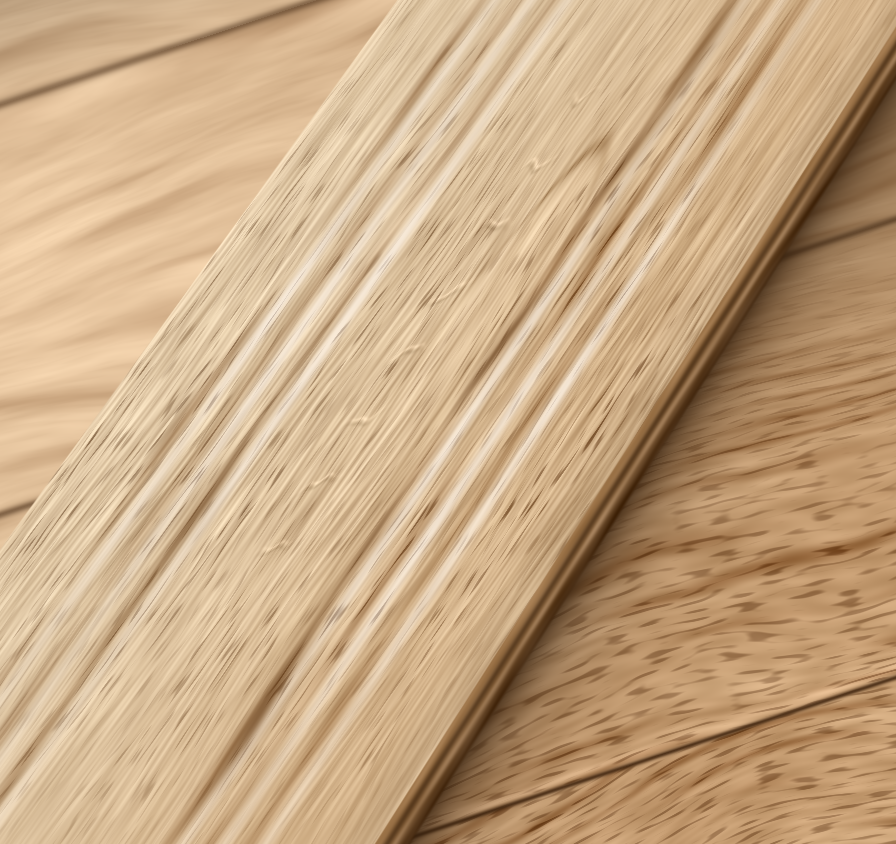
Give the GLSL for this texture, as a Shadertoy shader.

```glsl
// A grooved pale oak board lying diagonally over a blurred oak floor.
// Board lines follow a perspective coordinate u between its two long edges;
// grain, pores and rings come from stretched and warped gradient noise.

vec2 hashGradient(vec2 cell) {
    vec3 h = fract(cell.xyx * vec3(0.1031, 0.103, 0.0973));
    h += dot(h, h.yzx + 33.33);
    float angle = 6.2832 * fract((h.x + h.y) * h.z);
    return vec2(cos(angle), sin(angle));
}

float noise(vec2 p) {
    vec2 i = floor(p), f = fract(p);
    vec2 s = f * f * f * (f * (f * 6.0 - 15.0) + 10.0);
    vec2 e = vec2(1, 0);
    float a = dot(hashGradient(i), f);
    float b = dot(hashGradient(i + e), f - e);
    float c = dot(hashGradient(i + e.yx), f - e.yx);
    float d = dot(hashGradient(i + e.xx), f - e.xx);
    return mix(mix(a, b, s.x), mix(c, d, s.x), s.y) * 1.4;
}

float fbm(vec2 p) {
    float sum = 0.0, amp = 0.6;
    for (int i = 0; i < 4; i++) {
        sum += amp * noise(p);
        p = p * 2.03 + 7.3;
        amp *= 0.55;
    }
    return sum;
}

float bump(float x, float width) {
    x /= width;
    return exp(-x * x);
}

vec3 floorColor(vec2 p, float side, float gap) {
    float along = p.x + 0.33 * p.y, across = p.y - 0.33 * p.x;
    float focus = side * smoothstep(0.8, 0.3, p.y);
    vec3 col = mix(vec3(0.87, 0.74, 0.59), vec3(0.79, 0.63, 0.46), side);

    // Each floor plank has its own grain offset
    float plank = step(-0.153, across) + step(0.39, across) + step(0.876, across);
    vec2 g = vec2(along, across + plank * 3.7);
    float warp = noise(g * vec2(1.6, 3.5)) * 0.08 + noise(g * vec2(6.0, 14.0)) * 0.007;
    float rings = 0.5 + 0.5 * sin((g.y + warp) * mix(95.0, 190.0, side) + 3.0 * noise(g * vec2(2, 11)));
    float ringMask = smoothstep(-0.3, 0.4, noise(g * vec2(3, 9) + 4.0));
    col -= vec3(0.16, 0.18, 0.18) * pow(rings, 4.0) * ringMask * mix(0.6, 1.0, focus);
    col += vec3(0.1, 0.11, 0.11) * fbm(vec2(g.x * 2.5, (g.y + warp) * 22.0));

    // Pores and fibres appear where the floor is in focus
    float pores = noise(vec2(g.x * 24.0, (g.y + warp * 0.8) * 230.0));
    col -= vec3(0.2, 0.2, 0.18) * smoothstep(0.12, 0.6, pores) * mix(0.04, 0.9, focus);
    col += 0.07 * noise(vec2(g.x * 16.0, (g.y + warp) * 130.0)) * mix(0.2, 1.0, focus);

    // Seams: soft at the back, thin with a pale lip at the front
    float seam = bump(across - 0.876, 0.006) * 0.6 + bump(across - 0.39, 0.005) * 0.65;
    seam += bump(across + 0.153, 0.0032);
    col = mix(col, vec3(0.27, 0.16, 0.07), min(seam, 1.0) * 0.9);
    col += 0.1 * bump(across + 0.143, 0.006) + 0.04 * bump(across - 0.855, 0.015);

    // Warm far corner, light haze and the shadow cast beside the board
    col *= 1.0 - 0.17 * (1.0 - side) * smoothstep(0.83, 1.05, across);
    col += 0.05 * (1.0 - side) * bump(p.y - 0.65, 0.2);
    col *= 1.0 - 0.14 * side * smoothstep(0.4, 0.9, p.y);
    float shadow = side * (0.66 * exp(-max(gap, 0.0) * 26.0) + 0.1 * exp(-max(gap, 0.0) * 6.0));
    return mix(col, vec3(0.19, 0.11, 0.04), shadow);
}

vec3 boardColor(float u, float d) {
    float focus = bump(d - 0.5, 0.4);
    vec3 col = mix(vec3(0.88, 0.785, 0.65), vec3(0.83, 0.70, 0.54), smoothstep(0.1, 1.0, u));
    float warp = 0.02 * noise(vec2(u * 5.0, d * 2.5));
    float v = u + warp + 0.025 * d;
    col += vec3(0.08, 0.09, 0.10) * fbm(vec2(v * 28.0, d * 2.2));
    col += vec3(0.10, 0.11, 0.11) * noise(vec2(v * 150.0, d * 9.0)) * (0.4 + focus);

    // Pale tongue of grain with a dark arched tip
    float arch = d - 0.17 - 38.0 * (u - 0.585) * (u - 0.585);
    float nearTip = bump(u - 0.575, 0.06) * smoothstep(0.55, 0.18, d);
    col -= vec3(0.13, 0.15, 0.16) * bump(arch, 0.014) * nearTip;
    col += vec3(0.05) * smoothstep(0.0, 0.05, arch) * nearTip;

    // Two groups of three rounded grooves: dark flank, glossy crest
    for (int i = 0; i < 6; i++) {
        float k = float(i % 3), group = float(i / 3);
        float x = u - mix(0.19, 0.675, group) - 0.07 * k;
        float gloss = bump(d - 0.36 - 0.18 * group, 0.3);
        gloss *= 0.75 + 0.5 * noise(vec2(d * 7.0, float(i) * 5.3));
        col -= vec3(0.15, 0.18, 0.19) * bump(x + 0.026, 0.012) * (0.65 + noise(vec2(d * 5.0, k + 9.0 * group)));
        col = mix(col, vec3(0.97, 0.92, 0.86), bump(x, 0.012) * clamp(0.3 + 0.62 * gloss, 0.0, 0.9));
    }

    // Brown streaks wandering along the inner flanks
    float wander = 0.014 * noise(vec2(d * 5.0, 2.0));
    float streak = bump(u - 0.648 - wander, 0.008) * smoothstep(-0.35, 0.5, noise(vec2(d * 6.0, u * 9.0)));
    streak += bump(u - 0.655 - wander, 0.016) * (bump(d - 0.85, 0.07) + 0.6 * bump(d - 0.07, 0.07));
    streak += 0.7 * bump(u - 0.305 - wander, 0.008) * bump(d - 0.58, 0.15);
    col = mix(col, vec3(0.44, 0.29, 0.15), min(streak * 0.7, 0.8));

    // Short dark pores, thin and dense
    float pores = noise(vec2(v * 190.0, d * 24.0));
    float poreMask = 0.4 + 0.6 * smoothstep(-0.2, 0.4, noise(vec2(u * 12.0, d * 3.0)));
    col -= vec3(0.27, 0.29, 0.28) * smoothstep(0.18, 0.65, pores) * poreMask * (0.12 + 0.88 * focus);

    // Row of small cross-grain nicks down the middle
    float nick = fract((d + 0.3 * (u - 0.487) + 0.012 * noise(vec2(u * 50.0, d * 13.0))) / 0.076) - 0.5;
    float nickMask = bump(u - 0.487, 0.02) * smoothstep(0.07, 0.15, d) * smoothstep(0.75, 0.62, d);
    col += (0.10 * bump(nick, 0.035) - 0.08 * bump(nick - 0.09, 0.04)) * nickMask;

    col += 0.05 * bump(u, 0.012);
    return col * (1.0 - 0.06 * smoothstep(0.9, 1.0, u));
}

void mainImage(out vec4 fragColor, in vec2 fragCoord) {
    vec2 p = fragCoord / iResolution.y;
    float d = 1.0 - p.y, px = 1.2 / iResolution.y;
    float left = 0.471 - 0.723 * d, right = 1.082 - 0.638 * d, outer = 1.121 - 0.636 * d;
    float side = step(0.5 * (left + right), p.x);
    vec3 col = floorColor(p, side, p.x - outer);

    // Side face with a dark slot and a lit tongue, only beyond the right edge
    float w = (p.x - right) / (outer - right);
    vec3 face = mix(vec3(0.62, 0.46, 0.29), vec3(0.27, 0.16, 0.06), smoothstep(0.3, 1.0, w));
    face += 0.07 * noise(vec2(w * 5.0, d * 12.0)) + 0.12 * bump(w - 0.58, 0.1);
    face = mix(face, vec3(0.25, 0.15, 0.06), 0.7 * bump(w - 0.36, 0.13));
    col = mix(col, face, side * smoothstep(px * 2.0, -px * 2.0, p.x - outer));

    // Top face
    float u = (p.x - left) / (right - left);
    float top = smoothstep(-px, px, p.x - left) * smoothstep(px, -px, p.x - right);
    col = mix(col, boardColor(u, d), top);
    fragColor = vec4(clamp(col, 0.0, 1.0), 1.0);
}
```
